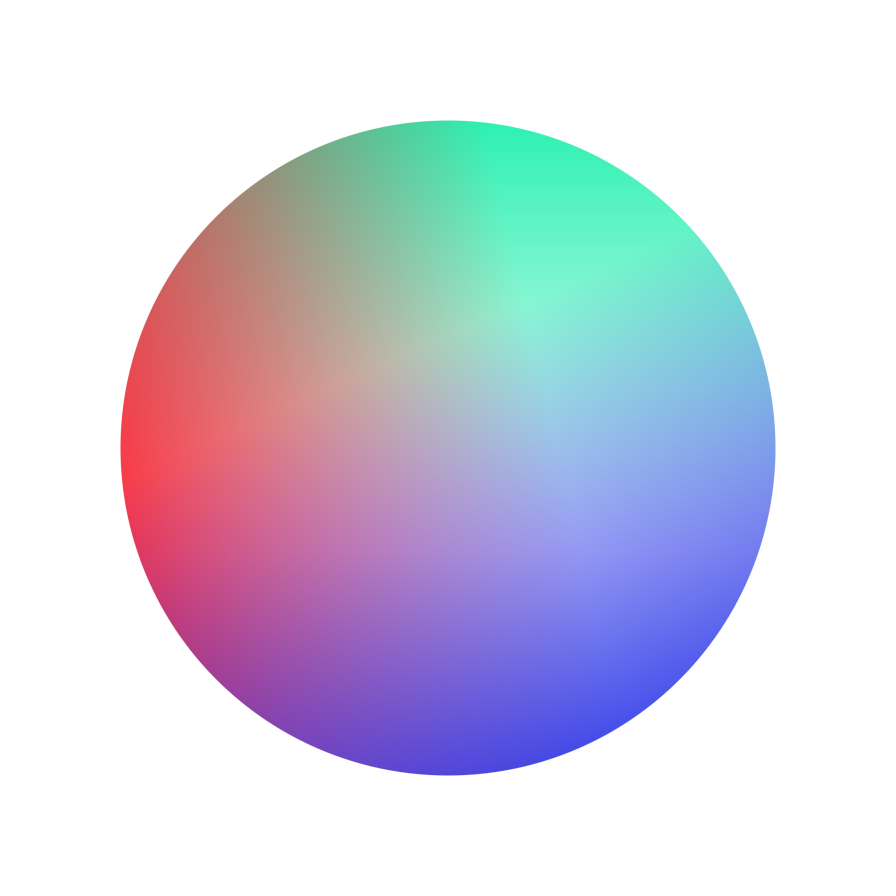
Write a WebGL 1 fragment shader that draws this background.

```glsl
precision highp float;
// A disc on white, tinted by three overlapping linear gradients.
// Green falls from the top, red from the left and blue from the lower right;
// each fades to clear past the centre and is laid over the one before.

uniform vec2 u_resolution;

// Lays a tint over base, strongest along the unit direction toward.
vec3 layTint(vec3 base, vec3 tint, vec2 p, vec2 toward, float reach, float slope) {
  float alpha = clamp(slope * (dot(p, toward) + reach), 0.0, 1.0);
  return mix(base, tint, alpha);
}

void main() {
  float side = min(u_resolution.x, u_resolution.y);
  vec2 p = (gl_FragCoord.xy - 0.5 * u_resolution) / side;
  vec3 white = vec3(1.0);

  // Gradient layers, bottom to top
  vec3 color = layTint(white, vec3(0.0, 0.93, 0.63), p, vec2(0.0, 1.0), 0.116, 1.71);
  color = layTint(color, vec3(1.0, 0.04, 0.12), p, vec2(-0.974, -0.225), 0.121, 1.65);
  color = layTint(color, vec3(0.09, 0.14, 0.90), p, vec2(0.407, -0.914), 0.115, 1.665);

  // Disc with a smooth rim about one pixel wide
  float rim = length(p) - 0.3655;
  float disc = 1.0 - smoothstep(-0.75 / side, 0.75 / side, rim);
  gl_FragColor = vec4(mix(white, color, disc), 1.0);
}
```
